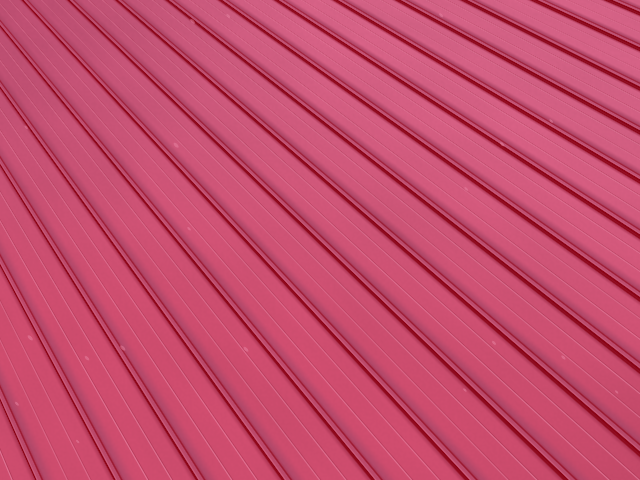
Give the GLSL for this texture, as a WebGL 2 fragment shader.

```glsl
#version 300 es
precision highp float;
// Red standing-seam metal roof: raised ribs and fine pressed lines in perspective.

#define VANISH vec2(-0.757, 1.868)     // point where all seams meet
#define SEAM_MAP vec2(2.23, 1.0)       // numerator of the seam index
#define HORIZON vec2(0.0471, -0.1718)  // zero on the horizon line
#define LAST_SEAM 15.0
#define RIB_LEFT -0.025                // rib extents, in seam spacings
#define RIB_RIGHT 0.038
#define CREASE_WIDTH 0.020
#define FINE_LINES vec2(0.37, -0.34)   // pressed lines across each panel
#define FINE_WIDTH 0.013
#define WEAR 0.022

uniform vec2 u_resolution;
out vec4 fragColor;

const vec3 PINK  = vec3(0.83, 0.38, 0.52);
const vec3 ROSE  = vec3(0.80, 0.295, 0.425);
const vec3 MAUVE = vec3(0.69, 0.28, 0.41);
const vec3 RED   = vec3(0.67, 0.20, 0.32);
const vec3 DARK  = vec3(0.61, 0.10, 0.19);
const vec3 DEEP  = vec3(0.54, 0.01, 0.08);
const vec3 GLINT = vec3(0.91, 0.52, 0.64);

float hash(vec2 p) {
    vec3 q = fract(vec3(p.xyx) * 0.1031);
    q += dot(q, q.yzx + 33.33);
    return fract((q.x + q.y) * q.z);
}

float cornerSlope(vec2 cell, vec2 offset) {
    float angle = 6.2832 * hash(cell);
    return dot(vec2(cos(angle), sin(angle)), offset);
}

float gradientNoise(vec2 p) {
    vec2 i = floor(p), f = fract(p), e = vec2(1.0, 0.0);
    vec2 u = f * f * f * (f * (f * 6.0 - 15.0) + 10.0);
    float low = mix(cornerSlope(i, f), cornerSlope(i + e, f - e), u.x);
    float high = mix(cornerSlope(i + e.yx, f - e.yx), cornerSlope(i + 1.0, f - 1.0), u.x);
    return mix(low, high, u.y);
}

// Box-filtered coverage of the interval from a to b.
float band(float x, float a, float b, float blur) {
    float h = 0.5 * blur;
    return clamp((min(x + h, b) - max(x - h, a)) / blur, 0.0, 1.0);
}

// Sparse pale scuffs, one candidate per grid cell.
float scuffs(vec2 pos) {
    vec2 grid = pos * 9.0, cell = floor(grid);
    vec2 centre = 0.25 + 0.5 * vec2(hash(cell + 3.1), hash(cell + 8.7));
    vec2 d = fract(grid) - centre;
    d = vec2(d.x - d.y, d.x + d.y) * vec2(0.5, 1.0);
    float reach = 0.012 + 0.02 * hash(cell + 5.3);
    return step(0.86, hash(cell)) * (1.0 - smoothstep(reach, reach + 0.025, length(d)));
}

void main() {
    vec2 pos = gl_FragCoord.xy / u_resolution.y;
    vec2 ray = pos - VANISH;
    float depth = dot(HORIZON, ray);
    float seam = dot(SEAM_MAP, ray) / depth;
    float blur = 1.2 * length(vec2(dFdx(seam), dFdy(seam)));
    float id = floor(seam + 0.5);
    float t = seam - id;
    float side = clamp(seam / LAST_SEAM, 0.0, 1.0);
    vec2 sheet = vec2(seam, 4.0 / depth);

    // Panel tone: pinker towards the sky, duller in the far left corner.
    vec3 panel = mix(ROSE, PINK, smoothstep(0.15, 1.05, pos.y + 0.2 * (pos.x - 0.6)));
    float farCorner = 1.0 - smoothstep(0.0, 0.75, length(pos - vec2(0.0, 1.05)));
    panel = mix(panel, MAUVE * 1.04, 0.85 * farCorner);
    panel *= 1.0 - 0.06 * smoothstep(0.9, 1.5, pos.x - pos.y);

    // Pressed lines: a pale edge beside a dark one.
    vec3 color = panel;
    for (int i = 0; i < 2; i++) {
        float d = t - FINE_LINES[i];
        float strength = 0.55 + 0.3 * hash(vec2(id, float(i)));
        color = mix(color, RED, strength * band(d, 0.0, FINE_WIDTH, blur));
        color = mix(color, GLINT, strength * band(d, -FINE_WIDTH, 0.0, blur));
    }

    // Soft reflections of the rib on the panels at both sides.
    float faceEnd = RIB_LEFT - mix(0.025, 0.12, side);
    float rightGlow = 1.0 - smoothstep(0.07, mix(0.25, 0.19, side), t);
    color = mix(color, mix(RED, MAUVE, smoothstep(0.04, 0.10, t)), rightGlow * step(0.0, t));
    float leftGlow = smoothstep(faceEnd - 0.07, faceEnd, t) * step(t, 0.0);
    color = mix(color, RED, 0.8 * leftGlow);

    // Shaded rib face with a folded hem, broader on the far right.
    float face = band(t, faceEnd, RIB_LEFT, blur);
    float faceDepth = smoothstep(faceEnd, RIB_LEFT, t);
    color = mix(color, mix(DARK, DEEP, smoothstep(0.0, 0.4, faceDepth + side * 0.3)), face);
    float hem = faceEnd + 0.3 * (RIB_LEFT - faceEnd);
    color = mix(color, RED, 0.55 * side * band(t, hem, hem + 0.018, blur));

    // Rib top, its bright edge and the crease behind it.
    color = mix(color, mix(panel, MAUVE, 0.65), band(t, RIB_LEFT, RIB_RIGHT, blur));
    color = mix(color, GLINT, 0.4 * band(t, RIB_LEFT, RIB_LEFT + 0.014, blur));
    color = mix(color, DARK, band(t, RIB_RIGHT, RIB_RIGHT + CREASE_WIDTH, blur));

    // Gentle buckling, panel differences, fine grain and scuffs.
    float buckle = gradientNoise(sheet * vec2(1.3, 0.8)) + 0.5 * gradientNoise(sheet * vec2(7.0, 1.5));
    float grain = gradientNoise(pos * 150.0);
    color *= 1.0 + WEAR * (buckle + 0.7 * grain + hash(vec2(floor(seam), 2.0)) - 0.5);
    color = mix(color, GLINT, 0.5 * scuffs(pos));
    fragColor = vec4(color, 1.0);
}
```
